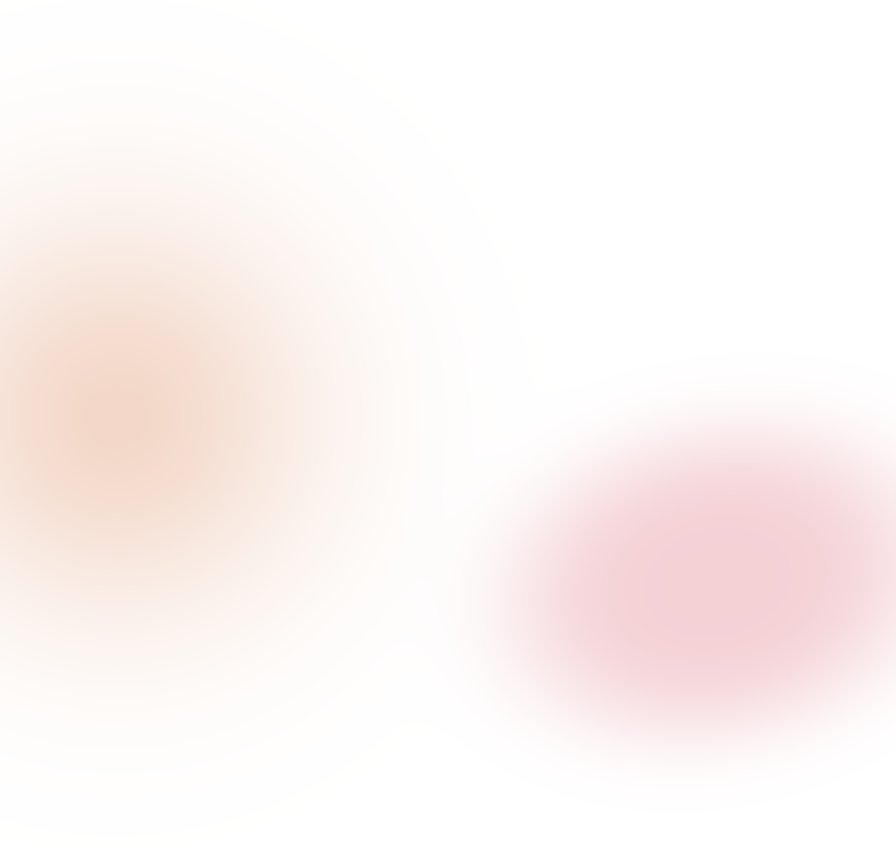
This background is drawn by a WebGL 1 fragment shader. Its source:

```glsl
precision highp float;
// Two soft glows on white: a round peach one at the left and a flat-topped,
// slightly tilted pink ellipse at the lower right. Each is an exponential
// falloff of elliptical distance, and tints the white by multiplication.

#define PEACH_CENTER vec2(0.136, 0.515)
#define PEACH_RADII vec2(0.192, 0.194)
#define PEACH_COLOR vec3(0.953, 0.845, 0.785)
#define PINK_CENTER vec2(0.834, 0.323)
#define PINK_RADII vec2(0.222, 0.160)
#define PINK_COLOR vec3(0.957, 0.818, 0.836)
#define PINK_TILT 0.21
#define PEACH_POWER 2.0
#define PINK_POWER 3.8

uniform vec2 u_resolution;

// Turns a point into the axes of a shape tilted counterclockwise by angle.
vec2 toTiltedAxes(vec2 p, float angle) {
  float c = cos(angle);
  float s = sin(angle);
  return vec2(c * p.x + s * p.y, c * p.y - s * p.x);
}

// Strength is 1 at the center and 0.5 on the ellipse; higher power flattens the core.
float glow(vec2 offset, vec2 radii, float power) {
  return exp2(-pow(length(offset / radii), power));
}

void main() {
  // Units of canvas height, origin at the lower left.
  vec2 p = gl_FragCoord.xy / u_resolution.y;

  float peach = glow(p - PEACH_CENTER, PEACH_RADII, PEACH_POWER);
  vec2 pinkOffset = toTiltedAxes(p - PINK_CENTER, PINK_TILT);
  float pink = glow(pinkOffset, PINK_RADII, PINK_POWER);

  // Tint the white ground.
  vec3 color = mix(vec3(1.0), PEACH_COLOR, peach);
  color *= mix(vec3(1.0), PINK_COLOR, pink);
  gl_FragColor = vec4(color, 1.0);
}
```
